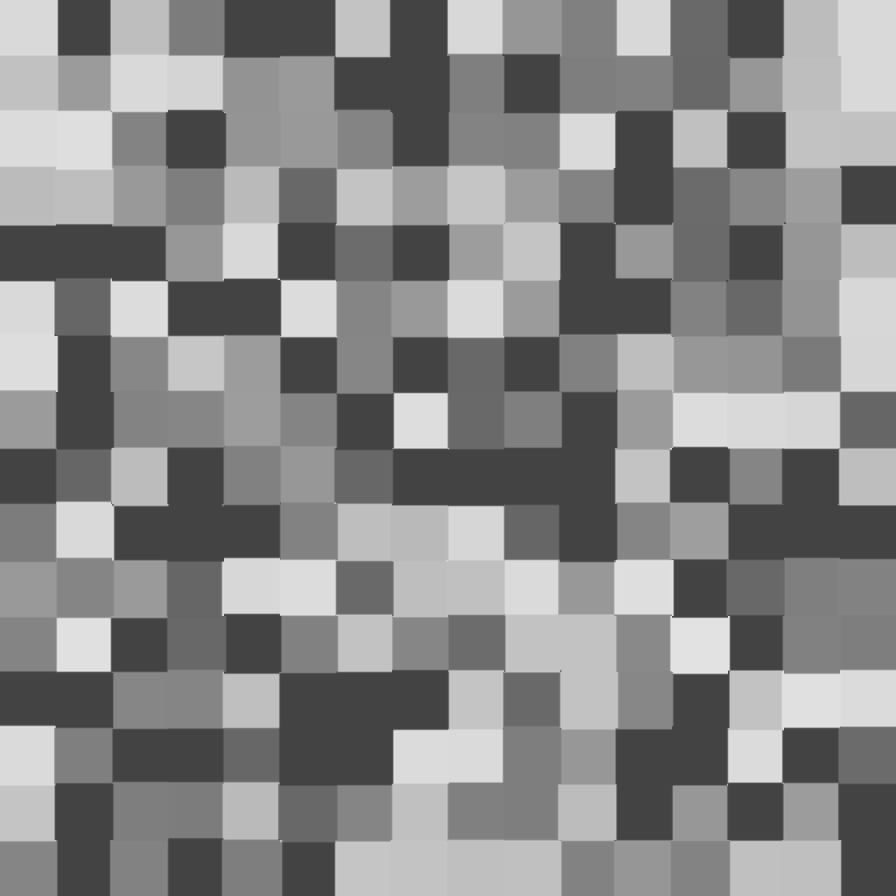
Give the GLSL for this texture, as a WebGL 2 fragment shader.

```glsl
#version 300 es
precision highp float;

#define GRID 16            // cells per side, a power of two
#define SEED 23u
#define SHUFFLE_ROUNDS 6
#define WALL_JITTER 0.04   // wall offset, in cells
#define EDGE_SOFTNESS 0.02 // half width of a wall blend, in cells
#define SEAM_GLOW 0.08     // faint light line where tones differ
#define DRIFT_SCALE 0.37   // noise frequency per cell
#define DRIFT_AMOUNT 0.055

uniform vec2 u_resolution;
out vec4 fragColor;

uint hash(uint x) {
    x = x * 747796405u + 2891336453u;
    x = ((x >> ((x >> 28u) + 4u)) ^ x) * 277803737u;
    return (x >> 22u) ^ x;
}

uint hashCell(ivec2 cell, uint salt) {
    return hash(uint(cell.x) + hash(uint(cell.y) + hash(salt + SEED)));
}

float unitHash(ivec2 cell, uint salt) {
    return float(hashCell(cell, salt) & 65535u) / 65535.0;
}

// Gradient noise
float cornerSlope(ivec2 corner, vec2 offset) {
    float angle = 6.28318 * unitHash(corner, 7u);
    return dot(vec2(cos(angle), sin(angle)), offset);
}

float gradientNoise(vec2 p) {
    ivec2 i = ivec2(floor(p));
    vec2 f = fract(p);
    vec2 s = f * f * f * (f * (f * 6.0 - 15.0) + 10.0);
    float low = mix(cornerSlope(i, f),
                    cornerSlope(i + ivec2(1, 0), f - vec2(1.0, 0.0)), s.x);
    float high = mix(cornerSlope(i + ivec2(0, 1), f - vec2(0.0, 1.0)),
                     cornerSlope(i + ivec2(1, 1), f - vec2(1.0, 1.0)), s.x);
    return mix(low, high, s.y);
}

// Feistel shuffle: every cell gets a distinct rank, so tone shares stay exact
float cellRank(ivec2 cell) {
    uvec2 halves = uvec2(cell);
    uint mask = uint(GRID - 1);
    for (int r = 0; r < SHUFFLE_ROUNDS; r++) {
        uint key = hashCell(ivec2(int(halves.y), r), 11u) >> 8u;
        halves = uvec2(halves.y, (halves.x ^ key) & mask);
    }
    float side = float(GRID);
    return (float(halves.x) * side + float(halves.y) + 0.5) / (side * side);
}

float toneFromRank(float rank) {
    if (rank < 0.28) return 0.262;
    if (rank < 0.37) return 0.41;
    if (rank < 0.57) return 0.51;
    if (rank < 0.70) return 0.60;
    if (rank < 0.86) return 0.75;
    return 0.86;
}

float cellTone(ivec2 cell) {
    cell = clamp(cell, ivec2(0), ivec2(GRID - 1));
    float tone = toneFromRank(cellRank(cell));
    float drift = gradientNoise((vec2(cell) + 0.5) * DRIFT_SCALE);
    return tone + DRIFT_AMOUNT * drift * smoothstep(0.3, 0.5, tone);
}

void main() {
    vec2 p = gl_FragCoord.xy / u_resolution * float(GRID);
    vec2 pixel = float(GRID) / u_resolution;

    // Signed distance to the nearest vertical and horizontal wall
    ivec2 cell = ivec2(floor(p));
    ivec2 corner = ivec2(floor(p + 0.5));
    vec2 jitter = vec2(unitHash(ivec2(corner.x, cell.y), 3u),
                       unitHash(ivec2(cell.x, corner.y), 5u)) * 2.0 - 1.0;
    vec2 wallDistance = p - vec2(corner) - WALL_JITTER * jitter;
    vec2 softness = max(vec2(EDGE_SOFTNESS), 0.6 * pixel);
    vec2 cover = smoothstep(-softness, softness, wallDistance);

    // Blend the four cells around the corner
    float lowLeft = cellTone(corner - 1);
    float lowRight = cellTone(corner - ivec2(0, 1));
    float highLeft = cellTone(corner - ivec2(1, 0));
    float highRight = cellTone(corner);
    float low = mix(lowLeft, lowRight, cover.x);
    float high = mix(highLeft, highRight, cover.x);
    float shade = mix(low, high, cover.y);

    // Seam line, in proportion to the tone step across the wall
    float left = mix(lowLeft, highLeft, cover.y);
    float right = mix(lowRight, highRight, cover.y);
    vec2 reach = wallDistance / softness;
    vec2 band = exp(-reach * reach) * abs(vec2(right - left, high - low));
    shade += SEAM_GLOW * max(band.x, band.y);

    fragColor = vec4(vec3(shade), 1.0);
}
```
